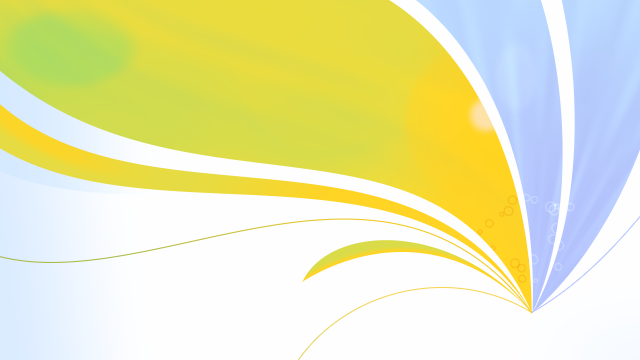
Give the GLSL for this background, as a WebGL 1 fragment shader.

```glsl
precision highp float;
// Fan of yellow-green and pale blue leaves sweeping out of one point on a soft white ground.
uniform vec2 u_resolution;

const float HEIGHT = 4.32;           // canvas height in scene units
const vec2 ROOT = vec2(6.38, 0.57);  // point where the leaves meet
const float HAIR = 0.0065;           // half width of the stems
const int BUBBLES = 22;
const vec3 WHITE = vec3(0.995, 0.997, 1);
const vec3 MIST = vec3(0.85, 0.92, 1);
const vec3 OLIVE = vec3(0.9, 0.86, 0.26);
const vec3 LIME = vec3(0.79, 0.86, 0.33);
const vec3 GREEN = vec3(0.62, 0.86, 0.41);
const vec3 GOLD = vec3(1, 0.83, 0.14);
const vec3 PEACH = vec3(0.99, 0.89, 0.72);
const vec3 SKY = vec3(0.73, 0.85, 1);
const vec3 PERIWINKLE = vec3(0.71, 0.77, 0.995);

float hash(vec2 p) {
  vec3 q = fract(p.xyx * 0.1031);
  q += dot(q, q.yzx + 33.33);
  return fract((q.x + q.y) * q.z);
}

float noise(vec2 p) {
  vec2 i = floor(p), f = fract(p);
  f = f * f * (3.0 - 2.0 * f);
  return mix(mix(hash(i), hash(i + vec2(1, 0)), f.x),
             mix(hash(i + vec2(0, 1)), hash(i + vec2(1, 1)), f.x), f.y);
}

float bezier(vec4 c, float t) {
  float u = 1.0 - t;
  return dot(c, vec4(u * u * u, 3.0 * u * u * t, 3.0 * u * t * t, t * t * t));
}

float slope(vec4 c, float t) {
  float u = 1.0 - t;
  return dot(c.yzw - c.xyz, vec3(u * u, 2.0 * u * t, t * t));
}

// Signed distance of q above the cubic (a, b), where a rises; bisection finds a = q.x
float above(vec2 q, vec4 a, vec4 b) {
  float t = 0.5, h = 0.25;
  for (int i = 0; i < 16; i++) {
    t += bezier(a, t) < q.x ? h : -h;
    h *= 0.5;
  }
  vec2 tangent = vec2(slope(a, t), slope(b, t));
  return (q.y - bezier(b, t)) * tangent.x / max(length(tangent), 1e-4);
}

float fill(float d) { return clamp(0.5 + d * u_resolution.y / HEIGHT, 0.0, 1.0); }

float stem(vec2 p, vec4 a, vec4 b) {
  return fill(HAIR - abs(above(p, a, b))) * step(a.x, p.x) * step(p.x, a.w);
}

// Soft ellipse, 1 inside and 0 outside
float blob(vec2 p, vec2 centre, vec2 radii, float soft) {
  return 1.0 - smoothstep(1.0 - soft, 1.0, length((p - centre) / radii));
}

void main() {
  vec2 p = gl_FragCoord.xy * HEIGHT / u_resolution.y;
  vec2 side = p.yx, ray = p - ROOT;

  // Ground with mist at the left
  float mist = 1.0 - smoothstep(0.0, 1.9, p.x + 0.12 * p.y);
  vec3 col = mix(WHITE, MIST, 0.95 * mist + 0.2 * blob(p, vec2(7.7, 0), vec2(1.6, 1), 1.0));
  float bandLow = above(p, vec4(0, 1.9, 5, 6.38), vec4(2.54, 1.42, 2.77, 0.57));
  float shade = fill(bandLow + 0.24 - 0.1 * p.x) * (1.0 - smoothstep(0.2, 2.0, p.x));
  col = mix(col, MIST * vec3(0.97, 0.99, 1), 0.7 * shade);

  // Two blue leaves with rays fanning from the root
  float blue1 = min(above(side, vec4(0.57, 2.12, 3.57, 4.32), vec4(6.39, 6.45, 5.95, 4.99)),
                    -above(side, vec4(0.57, 1.62, 3.22, 4.32), vec4(6.39, 6.88, 6.83, 6.49)));
  float blue2 = min(above(side, vec4(0.57, 1.67, 3.22, 4.32), vec4(6.39, 7, 6.98, 6.74)),
                    -above(side, vec4(0.57, 1.22, 2.42, 3.32), vec4(6.39, 7.15, 7.75, 7.9)));
  float blueMask = fill(min(max(blue1, blue2), ray.y));
  float rays = noise(vec2(atan(ray.x, max(ray.y, 0.001)) * 24.0 + 40.0, length(ray) * 0.7));
  vec3 blue = mix(PERIWINKLE, SKY, smoothstep(0.8, 4.0, length(ray) + 1.2 * (rays - 0.5)));
  blue += 0.035 * (rays - 0.4) + 0.03 * blob(p, vec2(6.2, 3.4), vec2(0.3, 0.5), 0.4);
  col = mix(col, blue, blueMask);

  // Large leaf: layered tints, long streaks, golden right end and a glow
  float leafLow = above(p, vec4(0, 2.3, 5.2, 6.38), vec4(3.47, 1.57, 3.22, 0.57));
  float leafTop = above(side, vec4(0.57, 2.07, 3.6, 4.32), vec4(6.38, 6.38, 5.8, 4.67));
  float leafMask = fill(min(min(leafLow, -leafTop), -ray.x));
  float streak = noise(vec2(leafLow * 5.0 + p.x * 0.8, p.x * 0.35));
  vec3 leaf = mix(OLIVE, LIME, 0.8 * blob(p, vec2(1.7, 2.9), vec2(2.3, 1.3), 0.9));
  leaf = mix(leaf, LIME, 0.65 * blob(p, vec2(3.75, 2.8), vec2(1.3, 0.85), 0.75));
  leaf = mix(leaf, OLIVE, 0.35 * blob(p, vec2(3.9, 3.55), vec2(1.13, 1.1), 0.12));
  leaf = mix(leaf, GREEN, 0.55 * blob(p, vec2(0.3, 3.6), vec2(1.6, 1.1), 1.0));
  leaf = mix(leaf, GREEN, 0.55 * blob(p, vec2(0.85, 3.75), vec2(0.9, 0.55), 0.35));
  leaf = mix(leaf, OLIVE, 0.5 - 0.5 * smoothstep(0.0, 0.3, abs(p.y - 4.48 + 0.3 * p.x)));
  leaf = mix(leaf, GOLD, 0.45 * blob(p, vec2(5.75, 2.85), vec2(0.95, 1), 0.15));
  leaf = mix(leaf, GOLD, smoothstep(4.3, 5.8, p.x - 0.25 * (p.y - 2.0)));
  leaf += vec3(0.05, 0.01, -0.04) * (streak - 0.5);
  leaf = mix(leaf, PEACH, 0.9 * blob(p, vec2(5.84, 2.94), vec2(0.27), 0.6));
  col = mix(col, leaf, leafMask);

  // Narrow band
  float bandTop = above(p, vec4(0, 1.8, 5, 6.38), vec4(3.07, 1.52, 3.02, 0.57));
  float corner = (1.0 - smoothstep(0.6, 2.0, p.x)) * smoothstep(-0.28, -0.12, bandTop);
  vec3 band = mix(OLIVE, GOLD, max(0.85 * corner, smoothstep(2.2, 4.3, p.x - 0.8 * bandTop)));
  col = mix(col, band, fill(min(min(bandLow, -bandTop), -ray.x)));

  // Small leaf, gold along its underside
  vec4 budTopX = vec4(3.63, 3.95, 5.4, 6.38);
  float budLow = above(p, vec4(3.63, 4.4, 5.5, 6.38), vec4(0.94, 1.42, 1.52, 0.57));
  float bud = min(budLow, -above(p, budTopX, vec4(0.94, 1.62, 1.7, 0.57)));
  vec3 budTint = mix(GOLD, mix(LIME, OLIVE, 0.6), smoothstep(0.0, 0.08, budLow));
  col = mix(col, budTint, fill(min(bud, -ray.x)) * step(budTopX.x, p.x));

  // Thin stems
  vec3 tint = mix(LIME * 0.85, GOLD * 0.95, smoothstep(1.0, 5.0, p.x));
  col = mix(col, tint, stem(p, vec4(0, 1.9, 4.6, 6.38), vec4(1.24, 0.77, 2.92, 0.57)));
  col = mix(col, tint, 0.75 * stem(p, vec4(3.58, 4.2, 5.45, 6.38), vec4(0, 0.87, 1.14, 0.57)));
  col = mix(col, PERIWINKLE, stem(p, vec4(6.38, 6.9, 7.3, 7.68), vec4(0.57, 0.87, 1.27, 1.72)));

  // Faint bubbles above the root
  for (int i = 1; i <= BUBBLES; i++) {
    float k = float(i);
    vec2 centre = vec2(5.75, 0.95) + vec2(1.25 * hash(vec2(k, 3.1)), hash(vec2(k, 17.7)));
    float radius = mix(0.02, 0.06, hash(vec2(k, 29.3)));
    float ring = fill(0.009 - abs(length(p - centre) - radius));
    col += ring * (0.06 * blueMask - vec3(0.02, 0.07, 0.03) * leafMask);
  }
  gl_FragColor = vec4(clamp(col, 0.0, 1.0), 1);
}
```
